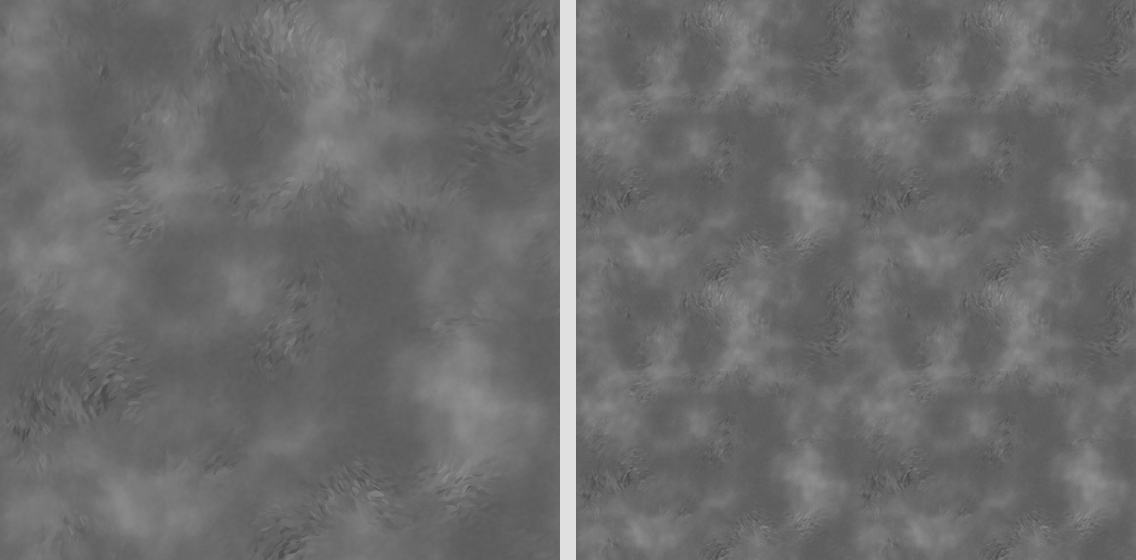
Left, the tile; right, the same tile 2 across and 2 down.
Write a Shadertoy shader that draws this texture.

```glsl
const float BASE_GREY = 0.409;
const float TONE_CONTRAST = 0.135;
const float HIGHLIGHT_LIFT = 0.11;
const float CLOUD_REPEATS = 4.0;
const float FLOW_REPEATS = 4.0;
const float MAIN_ANGLE = 0.95;
const float ANGLE_SWING = 3.2;
const float ANGLE_JITTER = 0.9;
const int STROKE_LAYERS = 7;
const float COARSEST_GRID = 11.0;
const float GRID_GROWTH = 1.38;
const float CALM_JITTER = 0.012;
const float BUSY_JITTER = 0.085;
const float EDGE_WOBBLE = 0.005;
const float GRAIN = 0.014;
const float TAU = 6.2831853;

// Integer hash: three values in 0..1 per cell and seed
vec3 hash3(vec2 cell, float seed) {
    uvec3 v = uvec3(ivec3(cell, seed)) * 1664525u + 1013904223u;
    v.x += v.y * v.z; v.y += v.z * v.x; v.z += v.x * v.y;
    v ^= v >> 16u;
    v.x += v.y * v.z; v.y += v.z * v.x; v.z += v.x * v.y;
    return vec3(v >> 8u) / 16777216.0;
}

float cornerSlope(vec2 cell, vec2 offset, float repeats, float seed) {
    float a = TAU * hash3(mod(cell, repeats), seed).x;
    return dot(vec2(cos(a), sin(a)), offset);
}

// Gradient noise that wraps over the unit square
float noise(vec2 uv, float repeats, float seed) {
    vec2 p = uv * repeats, i = floor(p), f = p - i;
    vec2 s = f * f * f * (f * (f * 6.0 - 15.0) + 10.0);
    vec2 e = vec2(1, 0);
    float low = mix(cornerSlope(i, f, repeats, seed),
                    cornerSlope(i + e, f - e, repeats, seed), s.x);
    float high = mix(cornerSlope(i + e.yx, f - e.yx, repeats, seed),
                     cornerSlope(i + 1.0, f - 1.0, repeats, seed), s.x);
    return mix(low, high, s.y);
}

// Cloudy grey underpainting, skewed towards highlights
float cloudTone(vec2 uv) {
    float sum = 0.0, amp = 1.0, repeats = CLOUD_REPEATS;
    for (int i = 0; i < 4; i++) {
        sum += amp * noise(uv, repeats, 10.0 + float(i));
        amp *= 0.58;
        repeats *= 2.0;
    }
    return BASE_GREY + TONE_CONTRAST * sum + HIGHLIGHT_LIFT * sum * sum;
}

// Where brushwork is rough (1) or blended away (0)
float busyness(vec2 uv) {
    float n = noise(uv, 5.0, 21.0) + 0.6 * noise(uv, 11.0, 22.0);
    return smoothstep(-0.15, 0.5, n);
}

float flowAngle(vec2 uv) {
    return MAIN_ANGLE + ANGLE_SWING * noise(uv, FLOW_REPEATS, 31.0);
}

// Lays one layer of tapered, slightly bent strokes over the tone
float paintStrokes(float tone, vec2 uv, float grid, float seed, float hardness) {
    vec2 home = floor(uv * grid);
    for (int y = -1; y <= 1; y++)
    for (int x = -1; x <= 1; x++) {
        vec2 cell = home + vec2(x, y);
        vec3 place = hash3(mod(cell, grid), seed);
        vec3 look = hash3(mod(cell, grid), seed + 50.0);
        vec2 centre = (cell + place.xy) / grid;
        float angle = flowAngle(centre) + ANGLE_JITTER * (place.z - 0.5);
        vec2 dir = vec2(cos(angle), sin(angle));
        vec2 d = (uv - centre) * grid;
        vec2 q = vec2(dot(d, dir), dot(d, vec2(-dir.y, dir.x)));
        q.x /= mix(0.55, 0.95, look.x);
        q.y += 0.3 * (look.y - 0.5) * q.x * q.x;
        q.y /= mix(0.16, 0.34, look.y) * (1.0 - 0.45 * clamp(q.x, -1.0, 1.0));
        float mask = 1.0 - smoothstep(mix(0.1, 0.65, hardness), 1.0, length(q));
        if (mask > 0.0) {
            float busy = busyness(centre);
            float swing = 2.0 * look.z - 1.0;
            float jitter = CALM_JITTER * swing + BUSY_JITTER * busy * swing * abs(swing);
            float opacity = mix(0.3, 0.85, busy) * mix(0.6, 1.0, look.x);
            tone = mix(tone, cloudTone(centre) + jitter, mask * opacity);
        }
    }
    return tone;
}

void mainImage(out vec4 fragColor, in vec2 fragCoord) {
    vec2 uv = fragCoord / iResolution.xy;

    // Ragged stroke edges
    vec2 wobble = vec2(noise(uv, 46.0, 41.0), noise(uv, 46.0, 42.0));
    vec2 brushed = uv + EDGE_WOBBLE * wobble;

    // Coarse soft strokes first, fine crisp ones last
    float tone = cloudTone(uv);
    float grid = COARSEST_GRID;
    for (int i = 0; i < STROKE_LAYERS; i++) {
        float hardness = float(i) / float(STROKE_LAYERS - 1);
        tone = paintStrokes(tone, brushed, floor(grid), 100.0 + float(i), hardness);
        grid *= GRID_GROWTH;
    }

    // Faint paint grain
    tone += GRAIN * (noise(uv, 96.0, 51.0) + 0.5 * noise(uv, 190.0, 52.0));
    fragColor = vec4(vec3(tone), 1.0);
}
```
